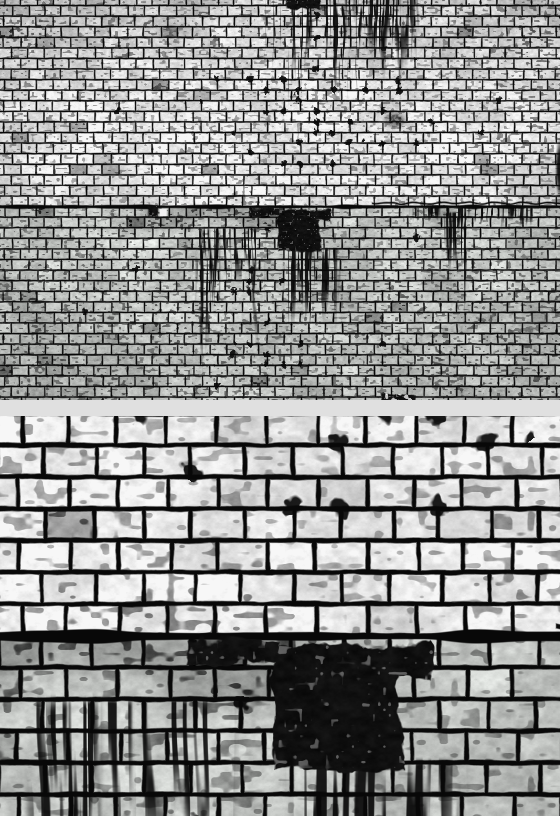
Top: the whole. Bottom: its middle third, enlarged.
Reproduce this texture procedurally as a WebGL 2 fragment shader.

```glsl
#version 300 es
precision highp float;
// Weathered pale brick wall with black joints, a broken ledge, a hole and running soot stains.
uniform vec2 u_resolution;
out vec4 outColor;

const float ASPECT = 1.4;
const vec2 BRICK_COUNT = vec2(34.0, 37.8);
const vec2 BRICK_PHASE = vec2(0.74, 0.52);
const vec3 SOOT = vec3(0.03);
const float LEDGE_Y = 0.517;

float hash(vec2 p) {
    vec3 q = fract(p.xyx * vec3(0.1031, 0.1030, 0.0973));
    q += dot(q, q.yzx + 33.33);
    return fract((q.x + q.y) * q.z);
}

float noise(vec2 p) {
    vec2 i = floor(p), f = fract(p);
    f = f * f * (3.0 - 2.0 * f);
    return mix(mix(hash(i), hash(i + vec2(1, 0)), f.x),
               mix(hash(i + vec2(0, 1)), hash(i + vec2(1, 1)), f.x), f.y);
}

float fbm(vec2 p) {
    float sum = 0.0, gain = 0.53;
    for (int i = 0; i < 4; i++) {
        sum += gain * noise(p);
        p = p * 2.03 + 17.0;
        gain *= 0.5;
    }
    return sum;
}

float boxDistance(vec2 p, vec2 centre, vec2 halfSize) {
    vec2 d = abs(p - centre) - halfSize;
    return length(max(d, 0.0)) + min(max(d.x, d.y), 0.0);
}

float fill(float d, float blur) { return 1.0 - smoothstep(-blur, blur, d); }

// Soft elliptical zone, 1 at its centre and 0 outside
float zone(vec2 p, vec2 centre, vec2 radius) {
    return 1.0 - smoothstep(0.3, 1.0, length((p - centre) / radius));
}

// Running bond: xy = brick id, z = distance to the vertical joint, w = to the horizontal one
vec4 bricks(vec2 p) {
    vec2 size = vec2(ASPECT, 1.0) / BRICK_COUNT;
    vec2 q = p / size - vec2(0.0, BRICK_PHASE.y);
    float row = floor(q.y);
    q.x -= BRICK_PHASE.x - 0.5 * mod(row, 2.0);
    vec2 id = vec2(floor(q.x), row), f = fract(q);
    float left = 0.14 * (hash(id + 90.0) - 0.5);
    float right = 1.0 + 0.14 * (hash(id + vec2(91.0, 90.0)) - 0.5);
    float across = min(abs(f.x - left), abs(right - f.x));
    id.x += step(right, f.x) - step(f.x, left);
    return vec4(id, across * size.x, min(f.y, 1.0 - f.y) * size.y);
}

// Thin vertical runs of uneven length below a given height
float drips(vec2 p, vec2 top, float halfWidth, float reach, float density) {
    float x = p.x + 0.006 * (noise(p * vec2(30.0, 12.0)) - 0.5);
    float strand = noise(vec2(x * 240.0, p.y * 7.0 + top.x * 50.0));
    float along = (p.y - top.y) / (reach * (0.2 + 0.9 * noise(vec2(x * 75.0, top.x * 40.0))));
    float side = 1.0 - smoothstep(0.6, 1.0, abs(p.x - top.x) / halfWidth);
    float run = smoothstep(-0.02, 0.03, along) * (1.0 - smoothstep(0.45, 1.0, along));
    return smoothstep(1.0 - density, 1.25 - density, strand) * side * run;
}

// Ragged soot spots scattered with the given chance per cell
float spots(vec2 p, float chance) {
    vec2 q = p * BRICK_COUNT / vec2(ASPECT, 1.0) + vec2(0.3, 0.0);
    vec2 id = floor(q);
    vec2 d = fract(q) - 0.5 - 0.2 * (vec2(hash(id + 5.0), hash(id + 8.0)) - 0.5);
    d.x += d.y * 0.5 * (hash(id + 3.0) - 0.5);
    float r = length(d / vec2(0.22, 0.40)) + 0.9 * (noise(p * 220.0) - 0.5);
    return fill(r - 0.75, 0.18) * step(hash(id + 40.0), chance);
}

void main() {
    vec2 p = gl_FragCoord.xy / u_resolution * vec2(ASPECT, 1.0);
    p.y = 1.0 - p.y; // measured downwards from the top edge
    float pixel = 1.0 / u_resolution.y;
    float grime = fbm(p * vec2(9.0, 14.0));
    float grain = fbm(p * vec2(130.0, 170.0));
    float below = smoothstep(LEDGE_Y - 0.005, LEDGE_Y + 0.005, p.y);

    // Brick faces: bright central band, duller corners and lower half
    vec4 brick = bricks(p + 0.0012 * (noise(p * 70.0) - 0.5));
    float glow = exp(-pow((p.y - 0.36) / 0.24, 2.0));
    float corner = smoothstep(0.35, 0.9, length((p - vec2(0.7, 0.45)) * vec2(0.9, 1.1)));
    float tone = 0.82 + 0.11 * glow - 0.04 * below - 0.10 * corner;
    tone += 0.13 * (hash(brick.xy + 20.0) - 0.5) + 0.22 * (grain - 0.5) + 0.2 * (grime - 0.5);
    tone -= 0.22 * step(0.975, hash(brick.xy + 61.0));
    tone -= 0.35 * smoothstep(0.67, 0.82, noise(p * vec2(110.0, 190.0))) * (0.4 + grime);
    tone -= 0.25 * (below * zone(p, vec2(0.7, 0.53), vec2(1.0, 0.08))) * smoothstep(0.3, 0.7, grime);
    vec3 color = vec3(min(tone, 0.97)) * mix(vec3(1.0), vec3(0.985, 1.0, 0.985), below);
    color = mix(color, vec3(0.95), fill(boxDistance(p, vec2(0.408, 0.532), vec2(0.009, 0.01)), pixel));

    // Joints of uneven width
    float wear = 0.0007 * (noise(p * 45.0) - 0.5) + 0.0010 * (grain - 0.5);
    float joint = min(brick.z - 0.0018, brick.w - 0.0020) - wear;
    color = mix(color, SOOT, fill(joint, 0.7 * pixel + 0.0003));

    // Soot runs, spots and smudges
    float soot = drips(p, vec2(0.85, -0.02), 0.21, 0.30, 0.44);
    soot = max(soot, drips(p, vec2(0.96, -0.02), 0.10, 0.24, 0.62));
    soot = max(soot, drips(p, vec2(0.58, 0.57), 0.09, 0.32, 0.52));
    soot = max(soot, drips(p, vec2(0.52, 0.57), 0.035, 0.46, 0.47));
    soot = max(soot, drips(p, vec2(0.78, 0.62), 0.08, 0.25, 0.54));
    soot = max(soot, drips(p, vec2(1.19, 0.52), 0.18, 0.06, 0.54));
    soot = max(soot, drips(p, vec2(1.14, 0.53), 0.035, 0.28, 0.48));
    float chance = 0.24 * zone(p, vec2(0.79, 0.27), vec2(0.36, 0.25))
                 + 0.28 * zone(p, vec2(0.66, 0.80), vec2(0.13, 0.24)) + 0.012;
    soot = max(soot, spots(p, chance));
    soot = max(soot, 1.2 * zone(p, vec2(0.987, 0.30), vec2(0.035, 0.025)) * grain);
    soot = max(soot, zone(p, vec2(1.4, 0.42), vec2(0.014, 0.09)));
    color = mix(color, SOOT, clamp(0.92 * soot, 0.0, 1.0));

    // Ledge shadow and the wavy crack on its right
    float ledge = abs(p.y - LEDGE_Y) - 0.0022 - 0.004 * noise(vec2(p.x * 22.0, 3.0));
    float wave = 0.508 + 0.002 * sin(p.x * 95.0) + 0.003 * (noise(p.xx * 40.0) - 0.5);
    float crack = max(abs(p.y - wave) - 0.002, 0.93 - p.x);
    color = mix(color, SOOT, fill(min(ledge, crack), pixel));

    // Broken openings with rough dark interiors
    vec2 q = p + 0.016 * (vec2(fbm(p * 45.0), fbm(p * 45.0 + 31.0)) - 0.5);
    float hole = boxDistance(q, vec2(0.748, 0.578), vec2(0.053, 0.051));
    hole = min(hole, boxDistance(q, vec2(0.762, 0.537), vec2(0.065, 0.013)));
    hole = min(hole, boxDistance(q, vec2(0.660, 0.531), vec2(0.038, 0.010)));
    hole = min(hole, boxDistance(q, vec2(0.383, 0.528), vec2(0.013, 0.014)));
    hole = min(hole, boxDistance(q, vec2(0.757, 0.003), vec2(0.042, 0.020)));
    hole = min(hole, boxDistance(q, vec2(0.995, 0.996), vec2(0.040, 0.012)));
    float rubble = 0.02 + 0.08 * grain + 0.3 * smoothstep(0.78, 0.95, noise(p * 230.0));
    rubble += 0.7 * smoothstep(0.55, 0.7, noise(p * 120.0)) * step(0.96, p.y);
    color = mix(color, vec3(rubble), fill(hole, 1.2 * pixel));

    outColor = vec4(clamp(color, 0.0, 1.0), 1.0);
}
```
